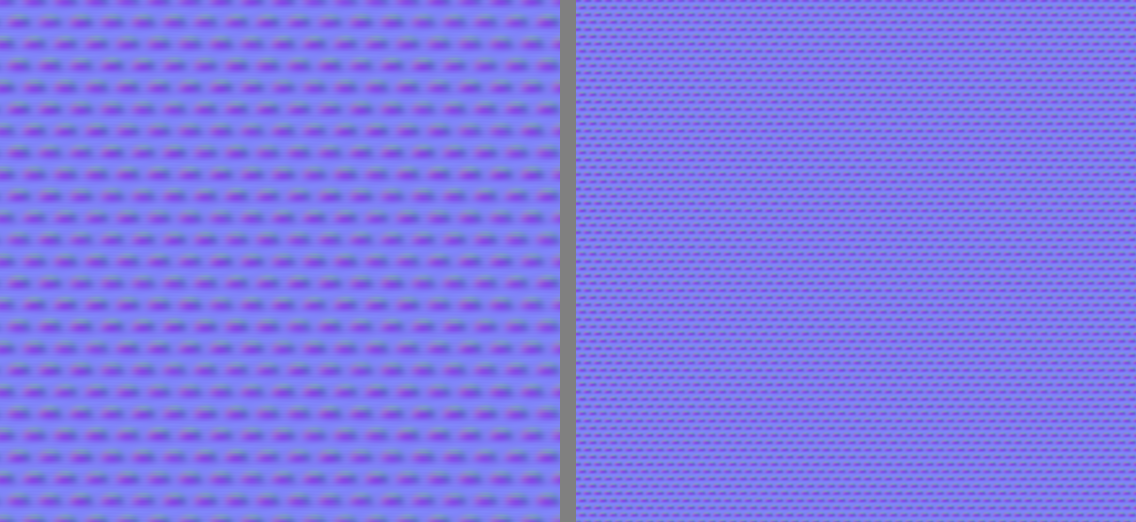
Left, the tile; right, the same tile 3 across and 3 down.
Write a Shadertoy shader that draws this texture map.

```glsl
// Normal map of a knit-like sheet: 18 x 24 staggered soft dimples on flat blue.
// Each dimple sums four gaussian tints (floor, upper lip, left and right walls),
// with fine horizontal ridges; cell ids wrap so that the sheet tiles.

const vec2 GRID = vec2(18.0, 24.0);
const float TAU = 6.2831853;

float hash(vec2 id) {
    return fract(sin(dot(id, vec2(12.99, 78.23))) * 437.58);
}

float blob(vec2 p, vec2 center, vec2 size) {
    vec2 d = (p - center) / size;
    return exp(-0.5 * dot(d, d));
}

// Colour shift of one dimple; p is in row heights from its centre.
vec3 dimpleTint(vec2 p, float ridge) {
    p.y += 0.25 * p.x * p.x; // lip arches over the floor
    vec3 tint = vec3(0.01, -0.21, -0.05) * blob(p, vec2(0.0, -0.10), vec2(0.31, 0.17));
    tint += vec3(-0.01, 0.10, -0.17) * blob(p, vec2(0.04, 0.23), vec2(0.28, 0.12)) * (1.0 + 0.22 * ridge);
    tint += vec3(0.08, -0.02, -0.07) * blob(p, vec2(-0.33, 0.08), vec2(0.17, 0.17));
    tint += vec3(-0.10, -0.02, -0.10) * blob(p, vec2(0.38, 0.04), vec2(0.18, 0.18));
    return tint;
}

void mainImage(out vec4 fragColor, in vec2 fragCoord) {
    vec2 uv = fragCoord / iResolution.xy;
    vec2 grid = uv * GRID;
    float ridge = sin(TAU * grid.y * 7.0 + 0.6 * sin(TAU * uv.x * 9.0));

    // Flat ground, brighter between the rows
    float gap = 0.5 - 0.5 * cos(TAU * grid.y);
    vec3 color = vec3(0.50, 0.498, 0.965) + vec3(0.0, 0.028, 0.015) * gap;

    // Nearby dimples, every other row shifted by half a column
    float row = floor(grid.y + 0.5);
    for (int j = -1; j <= 1; j++) {
        float y = row + float(j);
        float shift = 0.09 + 0.5 * mod(y, 2.0);
        float column = floor(grid.x - shift + 0.5);
        for (int i = -1; i <= 1; i++) {
            float x = column + float(i);
            float wear = hash(mod(vec2(x, y), GRID));
            vec2 p = (grid - vec2(x + shift, y)) * vec2(1.43, 1.0);
            color += dimpleTint(p, ridge) * (0.94 + 0.12 * wear);
        }
    }

    // Faint grain along the rows
    float grain = sin(TAU * (uv.x * 11.0 + uv.y * 61.0)) * sin(TAU * (uv.y * 103.0 - uv.x * 5.0));
    color += vec3(0.003, 0.008, 0.004) * (0.6 * ridge + grain);
    fragColor = vec4(clamp(color, 0.0, 1.0), 1.0);
}
```
